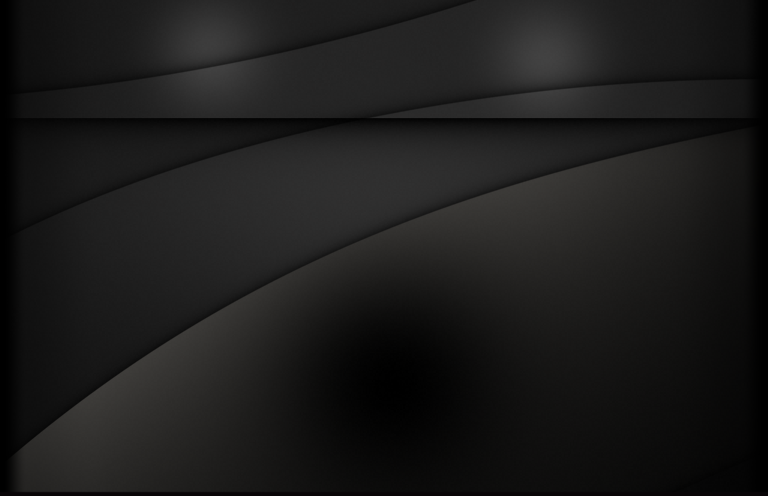
Reproduce this background procedurally as a Shadertoy shader.

```glsl
// Dark overlapping curved sheets under a lit header band.
// Each sheet is the area below a polynomial edge and shades the sheet behind it;
// soft spots, side falloff and faint grain finish the surface.

const float ASPECT = 1.5515;              // design proportions, keeps spots round
const float BAND_Y = 0.7616;              // lower edge of the header band
const float BAND_SHADOW = 0.032;          // falloff length below the band
const float EDGE_SHADOW = 0.013;          // falloff length above each sheet
const float EDGE_DARKNESS = 0.58;
const vec2 LAMP_LEFT = vec2(0.273, 0.895);
const vec2 LAMP_RIGHT = vec2(0.712, 0.879);
const float LAMP_RADIUS = 0.105;
const float LAMP_POWER = 0.135;
const vec2 HOLLOW_CENTER = vec2(0.512, 0.222);
const float HOLLOW_RADIUS = 0.235;
const vec3 NEUTRAL = vec3(1.0, 0.995, 0.995);
const vec3 WARM = vec3(1.0, 0.975, 0.935);
const vec3 BOTTOM_LINE = vec3(0.035, 0.018, 0.028);
const float GRAIN_CELLS = 512.0;
const float GRAIN_AMOUNT = 0.007;

float hash(vec2 cell) {
    vec3 q = fract(vec3(cell.xyx) * 0.1031);
    q += dot(q, q.yzx + 33.33);
    return fract((q.x + q.y) * q.z);
}

// Round gaussian spot
float spot(vec2 uv, vec2 center, float radius) {
    vec2 d = (uv - center) * vec2(ASPECT, 1.0) / radius;
    return exp(-dot(d, d));
}

// Upper edges of the sheets, as heights over x
float topEdge(float x) {
    return 0.808 + 0.1242 * x + 0.299 * x * x;
}

float middleEdge(float x) {
    float d = 0.99 - x;
    float d2 = d * d;
    return 0.8404 - 0.299 * d2 - 0.036 * d2 * d2 * d2;
}

float frontEdge(float x) {
    float d = 0.99 - x;
    return 0.7475 - d * (0.303 + d * (0.1414 + 0.2566 * d));
}

// Shades what lies above an edge, then lays the sheet below it
vec3 layer(vec3 behind, vec3 sheet, float depth, float pixel) {
    float shade = EDGE_DARKNESS * exp(-max(-depth, 0.0) / EDGE_SHADOW);
    return mix(behind * (1.0 - shade), sheet, smoothstep(-pixel, pixel, depth));
}

void mainImage(out vec4 fragColor, in vec2 fragCoord) {
    vec2 uv = fragCoord / iResolution.xy;
    float pixel = 1.0 / iResolution.y;
    float header = smoothstep(-0.5 * pixel, 0.5 * pixel, uv.y - BAND_Y);

    // Lamps shine on the header only
    float lamps = spot(uv, LAMP_LEFT, LAMP_RADIUS) + spot(uv, LAMP_RIGHT, LAMP_RADIUS);
    float lampLight = LAMP_POWER * lamps * header;

    // Broad light over the rear sheets
    vec2 spread = (uv - vec2(0.49, 0.66)) / vec2(0.43, 0.36);
    float broad = exp(-dot(spread, spread));
    float sideLight = exp(-pow((uv.x - 0.46) / 0.42, 2.0));
    vec3 rear = NEUTRAL * (0.065 + 0.055 * sideLight + lampLight);
    vec3 second = NEUTRAL * (0.075 + 0.07 * sideLight + lampLight);
    float middleLight = mix(0.072 + 0.118 * broad, 0.10 + 0.07 * sideLight, header);
    vec3 middle = NEUTRAL * (middleLight + lampLight);

    // Front sheet fades downward and around a dark hollow
    float frontDepth = frontEdge(uv.x) - uv.y;
    float frontLight = 0.245 * exp(-2.2 * max(frontDepth, 0.0));
    frontLight *= 1.0 - 0.42 * smoothstep(0.65, 1.0, uv.x);
    frontLight *= 1.0 - spot(uv, HOLLOW_CENTER, HOLLOW_RADIUS);
    vec3 front = WARM * frontLight;

    // Sheets from back to front
    vec3 color = layer(rear, second, topEdge(uv.x) - uv.y, pixel);
    color = layer(color, middle, middleEdge(uv.x) - uv.y, pixel);
    color = layer(color, front, frontDepth, pixel);
    float cornerDepth = 0.012 + 0.68 * (uv.x - 0.885) - uv.y;
    color = layer(color, vec3(0.025), cornerDepth, pixel);

    // Header shadow, strongest in the middle
    float offCenter = 2.0 * uv.x - 1.0;
    float bandShade = exp(-max(BAND_Y - uv.y, 0.0) / BAND_SHADOW);
    bandShade *= (1.0 - header) * (0.97 - 0.25 * offCenter * offCenter);
    color *= 1.0 - bandShade;

    // Grain, side falloff and bottom line
    float grain = hash(floor(uv * vec2(GRAIN_CELLS, GRAIN_CELLS / ASPECT))) - 0.5;
    color += grain * GRAIN_AMOUNT;
    float side = min(uv.x, 1.0 - uv.x);
    color *= smoothstep(0.004, 0.035, side) * (0.7 + 0.3 * smoothstep(0.02, 0.13, side));
    color = mix(BOTTOM_LINE, color, smoothstep(0.006, 0.006 + 2.0 * pixel, uv.y));

    fragColor = vec4(max(color, 0.0), 1.0);
}
```
